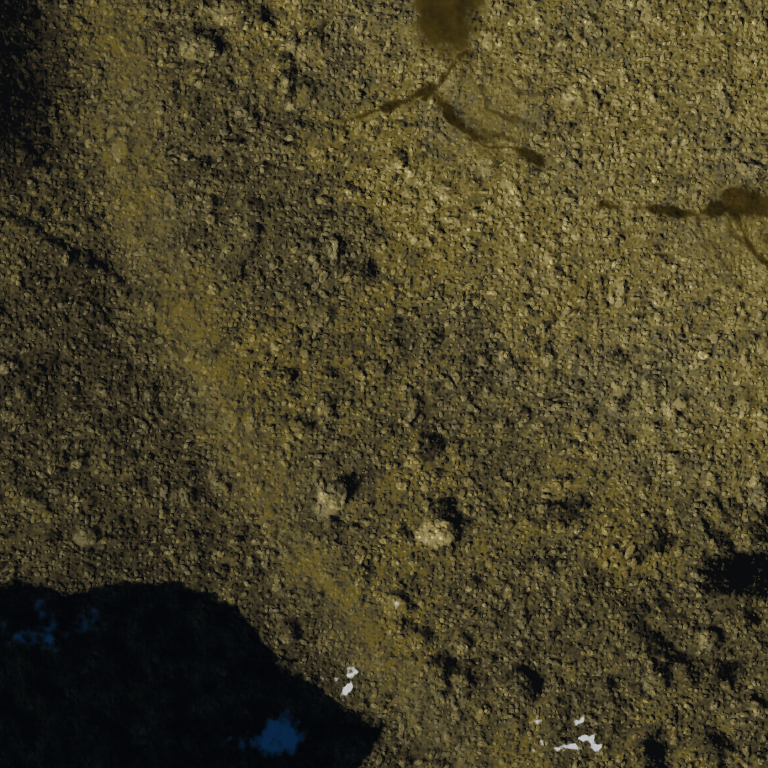
Reproduce this texture procedurally as a three.js fragment shader.

```glsl
// Sunlit gravel and silt ground with a pale track, wet rills, salt crust and cast shadow.
varying vec2 vUv;

const vec3 SHADOW = vec3(0.04, 0.045, 0.05);
const vec3 UMBER = vec3(0.18, 0.16, 0.11);
const vec3 EARTH = vec3(0.29, 0.26, 0.16);
const vec3 OCHRE = vec3(0.40, 0.345, 0.14);
const vec3 SAND = vec3(0.41, 0.38, 0.27);
const vec3 PALE = vec3(0.56, 0.51, 0.33);
const vec3 GLINT = vec3(0.84, 0.79, 0.62);
const vec3 WET = vec3(0.17, 0.13, 0.03);
const vec3 SALT = vec3(0.80, 0.81, 0.83);
const vec3 NIGHT = vec3(0.01, 0.018, 0.03);
const vec3 POOL = vec3(0.03, 0.14, 0.26);
const vec2 SHADE_DIR = vec2(0.85, 0.53);        // direction in which shadows fall
const vec4 STONES = vec4(145.0, 78.0, 42.0, 22.0); // cells across, fine to large
const float GRAIN_CONTRAST = 0.3;
const float TRACK_WIDTH = 0.05;

float sat(float x) { return clamp(x, 0.0, 1.0); }
float below(float x, float edge, float soft) { return 1.0 - smoothstep(edge - soft, edge + soft, x); }

vec3 hash3(vec2 p) {
  vec3 q = fract(p.xyx * vec3(0.1031, 0.1030, 0.0973));
  q += dot(q, q.yxz + 33.33);
  return fract((q.xxy + q.yzz) * q.zyx);
}

// Gradient noise, about -0.7 to 0.7
float corner(vec2 cell, vec2 f, vec2 o) {
  float a = 6.2832 * hash3(cell + o).x;
  return dot(vec2(cos(a), sin(a)), f - o);
}
float noise(vec2 p) {
  vec2 i = floor(p), f = fract(p);
  vec2 u = f * f * f * (f * (f * 6.0 - 15.0) + 10.0);
  return mix(mix(corner(i, f, vec2(0.0)), corner(i, f, vec2(1.0, 0.0)), u.x),
             mix(corner(i, f, vec2(0.0, 1.0)), corner(i, f, vec2(1.0)), u.x), u.y);
}
float fbm(vec2 p) {
  float sum = 0.0, amp = 1.0;
  for (int i = 0; i < 5; i++) {
    sum += amp * noise(p);
    p = mat2(1.6, 1.2, -1.2, 1.6) * p + 7.3;
    amp *= 0.55;
  }
  return sum;
}

// Scattered angular stones: signed light, each with a shadow behind it
float facet(vec2 d, float a) {
  d = abs(mat2(cos(a), sin(a), -sin(a), cos(a)) * d) * vec2(0.85, 1.2);
  return max(max(d.x, d.y), 0.72 * (d.x + d.y));
}
float stones(vec2 p, float scale, float density) {
  vec2 g = p * scale, cell = floor(g);
  float light = 0.0;
  for (int k = 0; k < 9; k++) {
    vec2 id = cell + vec2(mod(float(k), 3.0), floor(float(k) / 3.0)) - 1.0;
    vec3 h = hash3(id + scale);
    vec2 d = g - id - 0.5 - 0.7 * (h.xy - 0.5);
    float r = mix(0.2, 0.5, h.z * h.z), turn = 40.0 * h.z;
    float present = step(hash3(id + 91.7).x, density);
    float body = present * below(facet(d, turn), r, 0.1);
    float umbra = present * below(facet(d - SHADE_DIR * r * 0.9, turn), r, 0.13);
    light = mix(light, -1.0, umbra * (1.0 - body));
    light = mix(light, 1.1 * h.y - 0.25 - 0.5 * dot(d, SHADE_DIR) / r, body);
  }
  return light;
}

float segment(vec2 p, vec4 s) {
  vec2 ab = s.zw - s.xy;
  return length(p - s.xy - ab * sat(dot(p - s.xy, ab) / dot(ab, ab)));
}
float blob(vec2 p, vec4 b) { vec2 d = (p - b.xy) / b.zw; return exp(-dot(d, d)); }

vec3 groundColor(float t, float warm) {
  vec3 c = mix(SHADOW, UMBER, sat((t - 0.04) / 0.13));
  c = mix(c, EARTH, sat((t - 0.17) / 0.1));
  c = mix(c, mix(SAND, OCHRE, warm), sat((t - 0.27) / 0.09));
  c = mix(c, PALE, sat((t - 0.37) / 0.14));
  return mix(c, GLINT, sat((t - 0.54) / 0.3));
}

void main() {
  vec2 p = vUv;
  float broad = fbm(p * 5.0), rough = fbm(p * 28.0 + 4.0), fine = noise(p * 90.0);
  vec2 warp = vec2(fbm(p * 11.0 + 20.0), fbm(p * 11.0 + 50.0)), w = p + 0.014 * warp;
  // Broad tones and pale track
  float upland = smoothstep(0.8, 1.12, p.x + 0.6 * p.y + 0.1 * broad) * smoothstep(0.22, 0.5, p.y);
  float side = w.x - 0.16 - 0.45 * (1.0 - p.y) * (1.0 - p.y), left = below(side, -0.05, 0.05);
  float tone = 0.28 + 0.11 * upland - 0.07 * left + 0.06 * broad;
  tone -= 0.14 * below(w.x, 0.07, 0.06) * smoothstep(0.7, 0.85, w.y);
  float track = sat(exp(-side * side / (TRACK_WIDTH * TRACK_WIDTH)) * (0.8 + 0.4 * broad));
  tone = mix(tone, 0.34 + 0.09 * noise(vec2(side * 55.0, p.y * 7.0)), 0.75 * track);
  // Rills, silt beds and inlet
  float rill = min(segment(w, vec4(0.6, 0.93, 0.56, 0.87)), segment(w, vec4(0.57, 0.88, 0.63, 0.81)));
  rill = min(rill, min(segment(w, vec4(0.63, 0.81, 0.7, 0.79)), segment(w, vec4(0.57, 0.885, 0.45, 0.84))));
  rill = min(rill, min(segment(w, vec4(0.78, 0.735, 0.9, 0.715)), segment(w, vec4(0.9, 0.715, 0.95, 0.745))));
  rill = min(rill, min(segment(w, vec4(0.95, 0.745, 1.0, 0.73)) - 0.01, segment(w, vec4(0.95, 0.73, 1.0, 0.65))));
  float silt = max(blob(w, vec4(0.64, 0.85, 0.06, 0.07)), blob(w, vec4(0.96, 0.7, 0.06, 0.05)));
  float inlet = smoothstep(0.4, 0.8, blob(w, vec4(0.58, 0.99, 0.06, 0.08)) + 0.3 * rough);
  float strands = silt * smoothstep(0.5, 1.0, sin(rill * 190.0 + 4.0 * warp.x));
  float wet = max(below(rill + 0.008 * rough, 0.005, 0.004), max(inlet, 0.6 * strands));
  // Gravel, rocks, slanting hollows and crack
  float calm = sat(0.7 * track + 0.8 * silt + inlet);
  float grain = 0.75 * stones(p + 0.002 * warp, STONES.x, 0.8) + 0.75 * stones(w, STONES.y, 0.5);
  grain += 0.6 * stones(w, STONES.z, 0.22) + 0.5 * noise(p * 230.0) + 0.4 * fine + 0.45 * rough;
  tone += GRAIN_CONTRAST * grain * (1.0 - 0.7 * calm) * (0.45 + tone);
  float rocky = smoothstep(-0.02, 0.12, side) * (1.0 - 0.8 * upland) * (1.0 - calm);
  tone += 0.23 * stones(p + 0.01 * warp, STONES.w, 0.2) * rocky;
  float hollow = smoothstep(0.1, 0.45, noise(vec2(p.x - p.y, p.x + p.y) * vec2(8.0, 19.0) + 0.7 * warp) + 0.3 * rough);
  hollow *= smoothstep(0.7, 0.92, p.x) * below(p.y, 0.33, 0.05);
  hollow = max(hollow, smoothstep(0.35, 0.6, blob(w, vec4(0.98, 0.25, 0.08, 0.035))));
  tone -= 0.24 * hollow + 0.15 * below(segment(w, vec4(0.0, 0.725, 0.16, 0.635)), 0.005, 0.004);
  float warm = sat(0.45 + 0.9 * broad + 0.3 * upland - 0.4 * left + 0.5 * rough + 0.8 * fine);
  vec3 color = groundColor(tone, warm);
  color = mix(color, WET * (1.0 + 0.7 * rough), 0.8 * wet);
  // Salt crust
  float salt = blob(p, vec4(0.45, 0.11, 0.05, 0.04)) + blob(p, vec4(0.75, 0.04, 0.08, 0.04));
  salt += 0.75 * blob(p, vec4(0.52, 0.24, 0.05, 0.05)) + 0.6 * blob(p, vec4(0.28, 0.22, 0.03, 0.05));
  color = mix(color, SALT, 0.9 * smoothstep(0.5, 0.75, salt * (0.45 + 0.8 * rough + 0.8 * fine)));
  // Cast shadow with blue water
  float top = 0.235 - 0.175 * smoothstep(0.22, 0.5, w.x) + 0.025 * broad + 0.015 * rough;
  float shade = smoothstep(-0.005, 0.005, min(top - w.y, 0.5 - 0.7 * abs(w.y - 0.055) - w.x));
  float water = blob(w, vec4(0.36, 0.04, 0.06, 0.03)) + 0.6 * blob(w, vec4(0.07, 0.18, 0.09, 0.03));
  vec3 dark = NIGHT + 0.13 * color * vec3(0.7, 0.9, 1.1) * sat(0.6 + rough);
  dark = mix(dark, POOL, smoothstep(0.45, 1.0, water + 0.7 * rough + 0.3 * fine));
  gl_FragColor = vec4(mix(color, dark, shade), 1.0);
}
```
